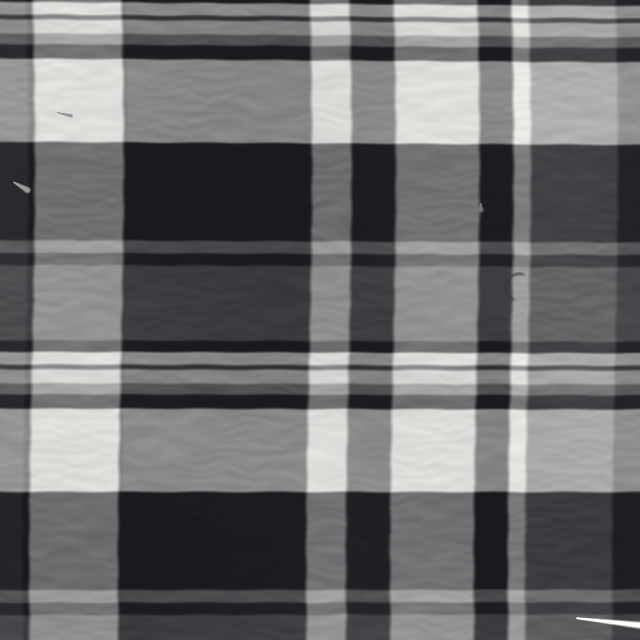
Give the GLSL for this texture, as a WebGL 1 fragment shader.

```glsl
precision highp float;
// Grey woven plaid: soft vertical warp stripes plus a horizontal weft
// sequence that repeats down the cloth; their strengths add at crossings.
// Layered sines give yarn streaks, with a few lint and glint marks on top.

#define WEFT_PERIOD 0.547
#define WEFT_START 0.298
#define WARP_SOFT 0.0045
#define WEFT_SOFT 0.0055
#define SWAY 0.0045
#define STREAK 0.030
#define INK vec3(0.105, 0.098, 0.118)
#define CLOTH vec3(0.855, 0.855, 0.845)

uniform vec2 u_resolution;

float band(float t, float a, float b, float soft) {
  return smoothstep(a - soft, a + soft, t) - smoothstep(b - soft, b + soft, t);
}

// Vertical stripes, one full set across the width.
float warpLevel(float x) {
  float s = WARP_SOFT;
  float v = 0.07 * band(x, -1.0, 0.040, s);
  v += 0.44 * band(x, 0.050, 0.189, s);
  v += 0.44 * band(x, 0.483, 0.545, s);
  v += 0.02 * band(x, 0.545, 0.614, s);
  v += 0.45 * band(x, 0.614, 0.745, s);
  v += 0.50 * band(x, 0.798, 0.825, s);
  v += 0.19 * band(x, 0.825, 0.961, s);
  v += 0.04 * band(x, 0.961, 2.0, s);
  return v;
}

// Horizontal stripes; the period begins inside the wide black band.
float weftLevel(float y) {
  float t = fract((y - WEFT_START) / WEFT_PERIOD);
  float s = WEFT_SOFT;
  float v = 0.25 * band(t, 0.141, 0.177, s);
  v += 0.02 * band(t, 0.177, 0.212, s);
  v += 0.18 * band(t, 0.212, 0.427, s);
  v += 0.57 * band(t, 0.460, 0.496, s);
  v += 0.12 * band(t, 0.496, 0.510, s);
  v += 0.54 * band(t, 0.510, 0.550, s);
  v += 0.28 * band(t, 0.550, 0.581, s);
  v += 0.57 * band(t, 0.622, 0.860, s);
  return v;
}

// Uneven yarn: bent sine streaks running mostly along the weft.
float yarn(vec2 p) {
  float sum = 0.0;
  float freq = 95.0;
  for (int i = 0; i < 6; i++) {
    float k = float(i);
    float bend = 1.8 * sin(p.x * (13.0 + 9.0 * k) + 2.1 * k + p.y * 37.0)
               + 1.2 * sin(p.x * (41.0 + 7.0 * k) - p.y * 61.0 + k * k);
    sum += sin(p.y * freq + bend + 1.7 * k) * (0.6 + 0.4 * sin(p.x * 23.0 + p.y * 19.0 + k));
    freq *= 1.38;
  }
  return sum / 3.0;
}

// Tapered stroke from a (thin) to b (thick).
float stroke(vec2 p, vec2 a, vec2 b, float width) {
  vec2 d = b - a;
  float h = clamp(dot(p - a, d) / dot(d, d), 0.0, 1.0);
  float r = width * (0.3 + 0.7 * h);
  return 1.0 - smoothstep(r * 0.4, r * 1.4, length(p - a - d * h));
}

void main() {
  vec2 p = gl_FragCoord.xy / u_resolution;
  p.y = 1.0 - p.y; // measured downward

  // Cloth is not quite square: stripes sway and lean slightly.
  vec2 q = p;
  q.x += SWAY * sin((p.y - 0.57) * 5.0) + 0.0007 * sin(p.y * 90.0);
  q.y -= 0.007 * p.x * (1.0 - 1.2 * p.y) + 0.0006 * sin(p.x * 55.0);

  float v = warpLevel(q.x) + weftLevel(q.y);
  v += STREAK * yarn(p) * (0.25 + 1.1 * smoothstep(0.05, 0.35, v));
  v -= 0.07 * band(q.x, 0.189, 0.195, 0.003) * v;
  v += 0.015 * sin(p.x * 7.0 + 2.0 * sin(p.y * 5.0));
  vec3 color = mix(INK, CLOTH, clamp(v, 0.0, 1.1));

  // Lint, a curled fibre and a bright scratch.
  vec2 c = p - vec2(0.811, 0.449);
  float curl = (1.0 - smoothstep(0.001, 0.004, abs(length(c) - 0.021)))
             * smoothstep(0.006, -0.006, c.x + 0.4 * c.y);
  color = mix(color, INK * 2.0, 0.55 * curl);
  color = mix(color, INK * 3.0, 0.5 * stroke(p, vec2(0.090, 0.176), vec2(0.111, 0.181), 0.003));
  color = mix(color, CLOTH, 0.65 * stroke(p, vec2(0.022, 0.285), vec2(0.043, 0.297), 0.005));
  color = mix(color, CLOTH, 0.40 * stroke(p, vec2(0.751, 0.318), vec2(0.752, 0.328), 0.004));
  color = mix(color, vec3(1.0), stroke(p, vec2(0.902, 0.966), vec2(1.0, 0.977), 0.0055));

  gl_FragColor = vec4(color, 1.0);
}
```
